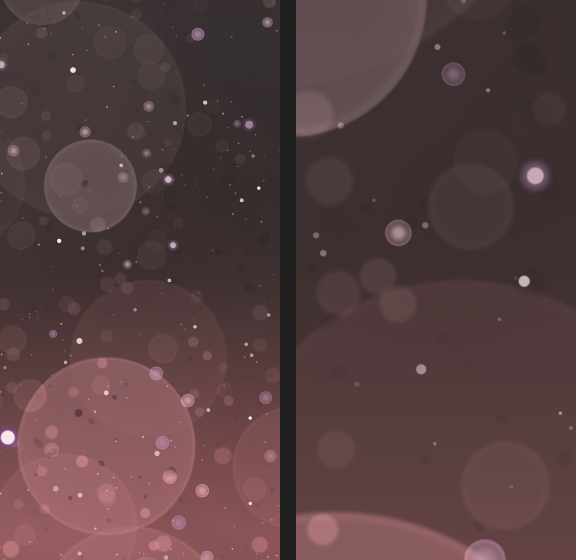
Left, the full canvas; right, a detail of the centre.
A Shadertoy shader for this background:

```glsl
struct Grain {
    float cells;    // grid cells per canvas width
    float rMin;     // radii, in canvas widths
    float rMax;
    float chance;   // share of occupied cells
    float rim;      // how much brighter the edge is
    float blur;     // edge softness relative to the radius
    float opacity;
    float seed;
};

vec3 hash3(vec2 cell, float seed) {
    vec3 q = fract(cell.xyx * vec3(0.1031, 0.1030, 0.0973) + seed * 0.137);
    q += dot(q, q.yxz + 33.33);
    return fract((q.xxy + q.yzz) * q.zyx);
}

// Translucent lens disc with an optional bright rim
float bokeh(float dist, float radius, float blur, float rim) {
    float edge = max(radius * blur, 0.6 / iResolution.x);
    float fill = 1.0 - smoothstep(radius - edge, radius + edge, dist);
    return fill * mix(1.0 - rim, 1.0, smoothstep(0.72 * radius, 0.95 * radius, dist));
}

// Flat disc with a thin bright outline
vec3 largeDisc(vec3 col, vec2 p, vec2 centre, float radius, vec3 tint, float opacity) {
    float dist = length(p - centre);
    col = mix(col, tint, opacity * bokeh(dist, radius, 0.014, 0.1));
    float outline = 1.0 - smoothstep(0.0, 0.009, abs(dist - radius + 0.006));
    return col + 0.11 * opacity * outline * tint;
}

// One jittered disc per cell, blended over the colour below
vec3 scatter(vec3 col, vec2 p, Grain g, vec3 tintA, vec3 tintB) {
    vec2 home = floor(p * g.cells);
    for (int j = -1; j <= 1; j++) {
        for (int i = -1; i <= 1; i++) {
            vec2 cell = home + vec2(i, j);
            vec3 place = hash3(cell, g.seed);
            vec3 trait = hash3(cell, g.seed + 7.3);
            vec2 centre = (cell + place.xy) / g.cells;
            float radius = mix(g.rMin, g.rMax, trait.x * trait.x);
            float cover = bokeh(length(p - centre), radius, g.blur, g.rim);
            float alpha = g.opacity * mix(0.35, 1.0, trait.z) * step(place.z, g.chance);
            col = mix(col, mix(tintA, tintB, trait.y), alpha * cover);
        }
    }
    return col;
}

float layeredSines(vec2 p) {
    float sum = 0.0, amp = 0.5;
    for (int i = 0; i < 4; i++) {
        sum += amp * sin(p.x + 1.7 * sin(p.y)) * cos(p.y - 0.6 * p.x);
        p = mat2(1.5, 1.1, -1.1, 1.5) * p + 1.9;
        amp *= 0.5;
    }
    return sum;
}

void mainImage(out vec4 fragColor, in vec2 fragCoord) {
    vec2 p = fragCoord / iResolution.x;
    p.y *= 2.0 * iResolution.x / iResolution.y;

    // Dark upper air warming towards the floor
    float haze = layeredSines(p * 3.5);
    float warmth = 1.0 - smoothstep(0.0, 1.17, p.y + 0.1 * haze);
    vec3 col = mix(vec3(0.235, 0.185, 0.185), vec3(0.54, 0.33, 0.34), warmth);
    col = mix(col, vec3(0.21, 0.19, 0.19), 0.7 * smoothstep(1.2, 2.0, p.y + 0.5 * (p.x - 0.5)));
    col *= 1.0 + 0.12 * haze;

    // Large overlapping out-of-focus discs
    vec3 smoke = vec3(0.43, 0.35, 0.36);
    vec3 rose = vec3(0.68, 0.45, 0.47);
    vec2 moon = vec2(0.323, 1.336);
    vec2 bloom = vec2(0.38, 0.406);
    col = largeDisc(col, p, vec2(0.28, 1.61), 0.385, smoke, 0.22);
    col = largeDisc(col, p, vec2(-0.16, 1.35), 0.25, smoke, 0.14);
    col = largeDisc(col, p, vec2(0.15, 2.06), 0.15, smoke, 0.45);
    col = largeDisc(col, p, vec2(0.53, 0.72), 0.28, rose, 0.12);
    col = largeDisc(col, p, vec2(1.05, 0.33), 0.22, rose, 0.2);
    col = largeDisc(col, p, vec2(0.47, -0.22), 0.34, rose, 0.38);
    col = largeDisc(col, p, moon, 0.166, smoke, 0.75);
    col = largeDisc(col, p, bloom, 0.318, rose, 0.52);
    col = largeDisc(col, p, vec2(0.23, 0.12), 0.26, rose * 1.1, 0.16);

    // Dark mottles, mostly inside the two strongest discs
    float inside = max(bokeh(length(p - moon), 0.14, 0.1, 0.0),
                       bokeh(length(p - bloom), 0.28, 0.1, 0.0));
    vec2 wobble = 0.004 * sin(p.yx * 90.0);
    vec3 mottled = scatter(col, p + wobble, Grain(14.0, 0.006, 0.021, 0.27, 0.0, 0.25, 0.75, 4.0),
                           col * 0.5, col * 0.68);
    col = mix(col, mottled, max(inside, 0.3));

    // Soft, medium and crisp bokeh, each lighter than what lies below
    vec3 veil = col * 1.25 + vec3(0.13, 0.10, 0.105);
    vec3 pearl = vec3(0.88, 0.76, 0.79);
    vec3 lilac = vec3(0.74, 0.58, 0.74);
    col = scatter(col, p, Grain(4.5, 0.028, 0.062, 0.55, 0.25, 0.08, 0.36, 11.0), veil, veil * 0.85);
    col = scatter(col, p, Grain(7.0, 0.016, 0.032, 0.48, 0.2, 0.25, 0.55, 23.0), veil, veil * 1.1);
    col = scatter(col, p, Grain(6.0, 0.013, 0.027, 0.32, 0.35, 0.07, 0.85, 37.0), veil * 1.2, lilac);
    col = scatter(col, p, Grain(6.0, 0.006, 0.015, 0.32, 0.0, 0.7, 0.6, 37.0), pearl, lilac);

    // Pinpoint lights and fine dust
    vec3 glint = vec3(1.0, 0.96, 0.94);
    col = scatter(col, p, Grain(8.0, 0.006, 0.011, 0.28, 0.0, 0.2, 1.0, 41.0), pearl, glint);
    col = scatter(col, p, Grain(24.0, 0.002, 0.004, 0.15, 0.0, 0.3, 0.8, 53.0), veil * 1.2, pearl);

    // Glowing sparks: violet halo under a white core, sharing one seed
    vec3 violet = vec3(0.46, 0.2, 0.72);
    col = scatter(col, p, Grain(3.0, 0.013, 0.032, 0.36, 0.0, 0.6, 0.8, 67.0), violet, lilac);
    col = scatter(col, p, Grain(3.0, 0.008, 0.026, 0.36, 0.0, 0.15, 1.0, 67.0), glint, pearl);

    fragColor = vec4(clamp(col, 0.0, 1.0), 1.0);
}
```
